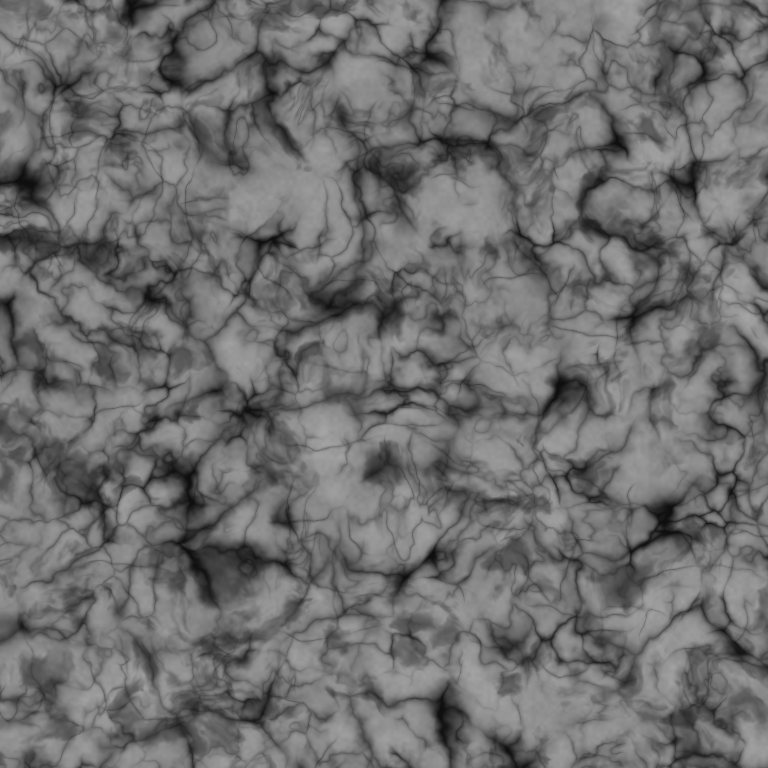
A Shadertoy shader for this texture:

```glsl
// Grey mottled membrane crossed by dark veins, knots and wispy fibres.
// Two warped Voronoi nets give the veins; near cell corners they swell into
// star-shaped knots. Ridged noise adds strands, layered noise adds the clouds.

vec2 hash2(vec2 p) {
    vec3 h = fract(vec3(p.xyx) * vec3(0.1031, 0.1030, 0.0973));
    h += dot(h, h.yzx + 33.33);
    return fract((h.xx + h.yz) * h.zy);
}

float noise(vec2 p) {
    vec2 i = floor(p), f = fract(p);
    f = f * f * f * (f * (f * 6.0 - 15.0) + 10.0);
    float low = mix(hash2(i).x, hash2(i + vec2(1, 0)).x, f.x);
    float high = mix(hash2(i + vec2(0, 1)).x, hash2(i + vec2(1, 1)).x, f.x);
    return mix(low, high, f.y);
}

float fbm(vec2 p) {
    float sum = 0.0, gain = 0.5;
    for (int i = 0; i < 4; i++) {
        sum += gain * noise(p);
        p = mat2(1.6, 1.2, -1.2, 1.6) * p + 17.3;
        gain *= 0.5;
    }
    return sum / 0.9375;
}

vec2 warp(vec2 p) {
    return vec2(fbm(p), fbm(p + 41.7)) - 0.5;
}

// x: closeness to a cell edge, y: closeness to a cell corner (0 = on it), z: cell id
vec3 cellNet(vec2 p) {
    vec2 base = floor(p);
    vec3 nearest = vec3(9.0);
    float id = 0.0;
    for (int y = -2; y <= 2; y++)
    for (int x = -2; x <= 2; x++) {
        vec2 cell = base + vec2(x, y);
        vec2 jitter = hash2(cell + 60.0);
        float d = length(cell + 0.05 + 0.9 * jitter - p);
        if (d < nearest.x) {
            nearest = vec3(d, nearest.xy);
            id = jitter.x;
        } else if (d < nearest.y) {
            nearest = vec3(nearest.x, d, nearest.y);
        } else {
            nearest.z = min(nearest.z, d);
        }
    }
    return vec3(nearest.yz - nearest.x, id);
}

// Thin curling lines along a contour of warped noise, broken into short pieces
float fibres(vec2 p, vec2 stretch) {
    vec2 flow = (p + 1.1 * warp(p * 0.6 + 3.0)) * stretch;
    float ridge = abs(fbm(flow) - 0.5);
    float pieces = smoothstep(0.4, 0.75, noise(p * 1.3 + 50.0));
    return pieces * exp(-ridge / 0.035);
}

void mainImage(out vec4 fragColor, in vec2 fragCoord) {
    vec2 uv = fragCoord / iResolution.y + 3.0;
    vec2 bent = uv + 0.09 * warp(uv * 8.0) + 0.03 * warp(uv * 24.0);

    // Coarse veins, their soft halo and the compact knots where they meet
    vec3 coarse = cellNet(bent * 9.5);
    float veinMask = smoothstep(0.35, 0.75, noise(uv * 17.0 + 5.0));
    float veinWidth = mix(0.05, 0.13, noise(uv * 21.0 + 31.0));
    float shade = 0.55 * veinMask * exp(-coarse.x / veinWidth);
    shade += 0.08 * exp(-coarse.x / 0.2);
    float knotMask = smoothstep(0.5, 0.85, noise(uv * 12.0 + 77.0));
    shade += 2.3 * knotMask * exp(-coarse.x / 0.18 - coarse.y / 0.24);

    // Finer net, broken into patches
    vec3 fine = cellNet(bent * 20.0 + 1.2 * warp(uv * 15.0 + 9.0) + 20.0);
    float fineMask = smoothstep(0.38, 0.72, fbm(uv * 13.0 + 13.0));
    shade += 0.45 * fineMask * exp(-fine.x / 0.14);
    float fineKnots = smoothstep(0.5, 0.85, noise(uv * 19.0 + 23.0));
    shade += 1.3 * fineKnots * exp(-fine.x / 0.24 - fine.y / 0.34);

    // Fibres leaning two ways
    shade += 0.38 * fibres(uv * 12.0, vec2(0.8, 1.5));
    shade += 0.38 * fibres(uv * 14.0 + 30.0, vec2(1.5, 0.9));

    // Small smoky smears
    shade += 0.5 * smoothstep(0.54, 0.85, fbm(bent * 24.0 + 90.0));

    // Pale clouded ground with a faint grain
    float ground = 0.592 + 0.06 * (fbm(uv * 9.0 + 8.0) - 0.5);
    ground += 0.025 * (coarse.z - 0.5);
    ground += 0.11 * (fbm(uv * 34.0) - 0.5) + 0.03 * (noise(uv * 190.0) - 0.5);

    float grey = max(ground * exp(-shade), 0.06);
    fragColor = vec4(vec3(grey), 1.0);
}
```
